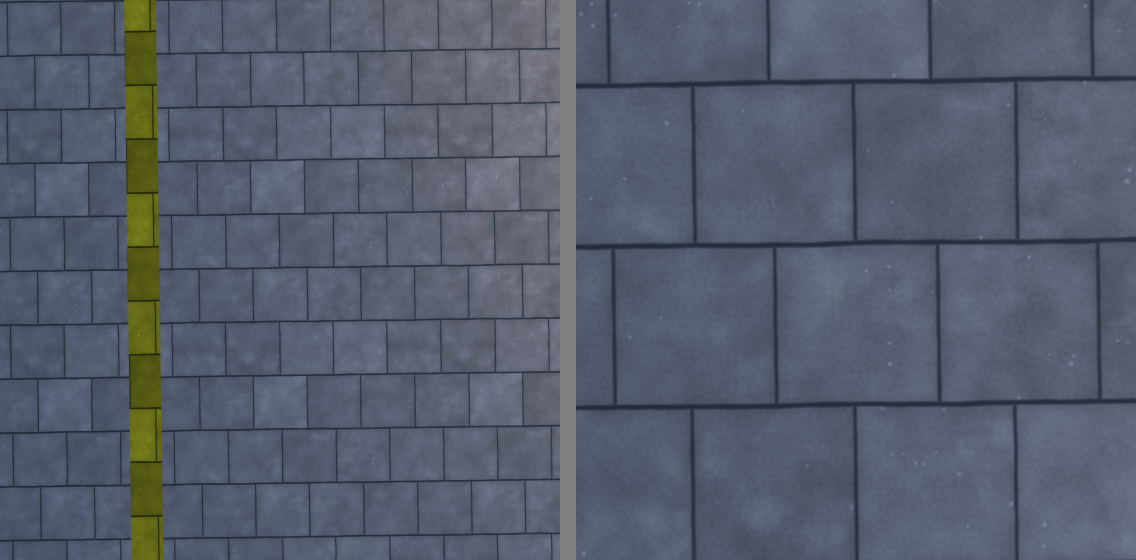
Left: the whole. Right: its middle third, enlarged.
Write a WebGL 1 fragment shader that draws this texture.

```glsl
precision highp float;
// Staggered blue-grey slate tiles, slightly tilted, crossed by one olive strip of the same tiles.

uniform vec2 u_resolution;

const float PITCH = 0.09616;                // tile size, in canvas units
const float TILT = 0.0135;                  // slope of the courses
const vec2 ORIGIN = vec2(0.13, 0.043);      // first joint, in tiles from the top left
const float REPEAT = 4.0;                   // tiles before the surfaces recur
const float COURSE_SLIP = 0.022;            // sideways slip of every second pair of courses
const vec2 GAP = vec2(0.011, 0.015);        // half widths of upright and level joints, in tiles
const vec2 STRIP_SPAN = vec2(0.2214, 0.278);
const vec2 STRIP_SHIFT = vec2(0.32, 2.425); // offset of the strip's tiles
const float TONE_SPREAD = 0.15;
const float MOTTLE = 0.26;
const float GRAIN = 0.07;
const float SPECK_SHARE = 0.022;
const float SPECK_GRID = 15.0;
const vec3 SLATE_SHADE = vec3(0.295, 0.340, 0.430);
const vec3 SLATE_LIT = vec3(0.465, 0.465, 0.505);
const vec3 OLIVE = vec3(0.375, 0.395, 0.085);
const vec3 JOINT = vec3(0.115, 0.145, 0.190);
const vec3 OLIVE_JOINT = vec3(0.130, 0.145, 0.035);

float hash(vec2 p) {
  return fract(sin(dot(p, vec2(127.1, 311.7))) * 43758.55);
}

float gradientDot(vec2 cell, vec2 offset) {
  float angle = 6.28318 * hash(cell);
  return dot(vec2(cos(angle), sin(angle)), offset);
}

float gradientNoise(vec2 p) {
  vec2 i = floor(p), f = fract(p);
  vec2 w = f * f * f * (f * (f * 6.0 - 15.0) + 10.0);
  vec2 e = vec2(1.0, 0.0);
  return mix(mix(gradientDot(i, f), gradientDot(i + e, f - e), w.x),
             mix(gradientDot(i + e.yx, f - e.yx), gradientDot(i + 1.0, f - 1.0), w.x), w.y);
}

float fbm(vec2 p) {
  float sum = 0.0, amplitude = 0.5;
  for (int i = 0; i < 4; i++) {
    sum += amplitude * gradientNoise(p);
    p = p * 2.1 + 17.3;
    amplitude *= 0.55;
  }
  return sum;
}

// Pale chips scattered over one tile.
float specks(vec2 local, float seed, float blur) {
  vec2 p = local * SPECK_GRID;
  vec2 cell = floor(p) + seed * 91.0;
  vec2 centre = 0.3 + 0.4 * vec2(hash(cell + 3.1), hash(cell + 8.7));
  float radius = mix(0.08, 0.24, hash(cell + 5.3));
  float disc = 1.0 - smoothstep(radius - blur, radius + blur, length(fract(p) - centre));
  return disc * step(1.0 - SPECK_SHARE, hash(cell));
}

// x: surface brightness, y: joint coverage.
vec2 tiles(vec2 grid, float pixel) {
  grid.y += 0.012 * gradientNoise(grid * vec2(1.3, 0.7));
  float course = floor(grid.y);
  float phase = mod(course, REPEAT);
  grid.x += COURSE_SLIP * step(2.0, phase) - 0.5 * mod(course, 2.0);
  grid.x += 0.016 * gradientNoise(vec2(grid.x * 0.9, course * 5.7 + 0.4));

  vec2 local = fract(grid);
  vec2 id = vec2(mod(floor(grid.x), REPEAT), phase);
  float seed = hash(id + 2.6);
  vec2 place = local + 13.0 * id;

  // Mottling, pale bloom, grain and chips
  float shade = 1.0 + TONE_SPREAD * (seed - 0.5);
  shade += MOTTLE * fbm(place * 2.7);
  shade += 0.14 * smoothstep(0.05, 0.4, fbm(place * 1.7 + 41.0));
  shade += GRAIN * gradientNoise(place * 38.0);
  shade += 0.22 * specks(local, seed, max(0.1, pixel * SPECK_GRID * 0.5));

  // Grime along the edges, then the open joint
  vec2 edge = min(local, 1.0 - local);
  float wear = gradientNoise(place * 5.0);
  shade *= 1.0 - (0.12 + 0.10 * wear) * exp(-min(edge.x, edge.y) / 0.045);
  float soft = max(0.011, pixel * 0.7);
  vec2 width = GAP * (1.0 + 0.4 * wear);
  vec2 line = 1.0 - smoothstep(width - soft, width + soft, edge);
  return vec2(shade, max(line.x * 0.85, line.y * 0.95));
}

void main() {
  vec2 uv = gl_FragCoord.xy / u_resolution;
  float pixel = 1.0 / min(u_resolution.x, u_resolution.y);
  vec2 down = vec2(uv.x, 1.0 - uv.y);
  vec2 tilted = down + TILT * vec2(-down.y, down.x);
  vec2 grid = tilted / PITCH - ORIGIN;

  // Slate under light from the upper right
  float light = clamp(0.05 + 0.38 * uv.x + 0.12 * uv.y + 0.50 * pow(uv.x, 3.0) * uv.y, 0.0, 1.0);
  vec2 slate = tiles(grid, pixel / PITCH);
  vec3 color = mix(SLATE_SHADE, SLATE_LIT, light) * slate.x;
  color = mix(color, JOINT * (1.0 + 0.6 * light), slate.y);

  // Olive strip, its courses alternately bright and dark
  vec2 stripGrid = grid + STRIP_SHIFT;
  vec2 strip = tiles(stripGrid, pixel / PITCH);
  float alternate = 1.0 + 0.08 * (1.0 - 2.0 * mod(floor(stripGrid.y), 2.0));
  vec3 olive = mix(OLIVE * strip.x * alternate, OLIVE_JOINT, strip.y);
  vec2 side = smoothstep(-pixel, pixel, vec2(tilted.x - STRIP_SPAN.x, STRIP_SPAN.y - tilted.x));

  gl_FragColor = vec4(mix(color, olive, side.x * side.y), 1.0);
}
```
